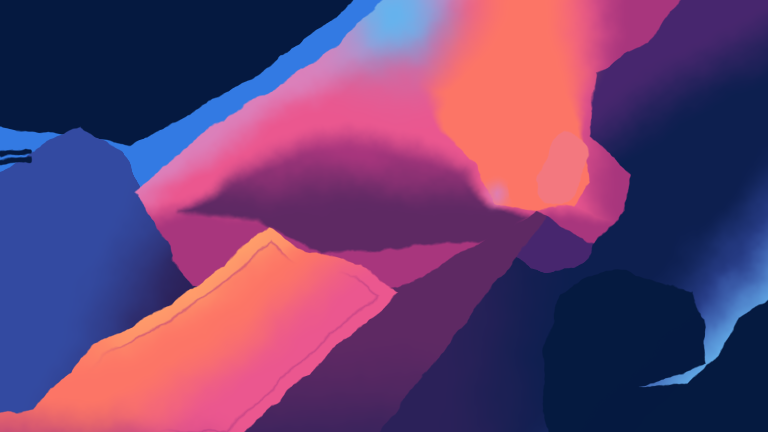
Write a Shadertoy shader that draws this background.

```glsl
// Flowing abstract paint: coral and pink folds over deep navy and blue.
// Folds are polygon or line distances, roughened by noise and filled with
// gradients. Space is 16 x 9 units, origin at the lower left.

const int N = 14;
const float ROUGHNESS = .2; // raggedness of edges
const float MOTTLE = .55;   // unevenness of gradients

const vec3 NAVY = vec3(.02, .1, .25);
const vec3 MIDNIGHT = vec3(.05, .12, .31);
const vec3 INDIGO = vec3(.17, .13, .35);
const vec3 VIOLET = vec3(.28, .15, .43);
const vec3 PLUM = vec3(.37, .16, .39);
const vec3 COBALT = vec3(.2, .29, .63);
const vec3 AZURE = vec3(.2, .48, .89);
const vec3 SKY = vec3(.4, .7, .93);
const vec3 LAVENDER = vec3(.86, .5, .73);
const vec3 PINK = vec3(.92, .34, .56);
const vec3 MAGENTA = vec3(.66, .21, .49);
const vec3 CORAL = vec3(.99, .46, .4);
const vec3 AMBER = vec3(1, .64, .42);

// Outlines of the folds
const vec2 BODY[N] = vec2[](vec2(2.8, 5), vec2(4.2, 6.2), vec2(7.1, 8.1), vec2(8.2, 9.3),
  vec2(14.4, 9.3), vec2(13.5, 8.1), vec2(12.4, 7.5), vec2(12.3, 6.2), vec2(13.1, 5.4),
  vec2(13, 4.6), vec2(12.4, 3.9), vec2(11.2, 4.6), vec2(8.3, 3), vec2(4, 3));
const vec2 HOLLOW[N] = vec2[](vec2(3.7, 4.6), vec2(4.5, 5), vec2(5.1, 5.5), vec2(6.2, 6),
  vec2(7.3, 6.2), vec2(8.7, 5.9), vec2(9.7, 5.5), vec2(10.1, 4.8), vec2(11, 4.5),
  vec2(10.4, 4), vec2(9.2, 3.9), vec2(7.9, 3.8), vec2(6.7, 3.7), vec2(5.4, 4.4));
const vec2 FLAME[N] = vec2[](vec2(9, 7.1), vec2(9.5, 7.9), vec2(9.9, 8.6), vec2(10.1, 9.9),
  vec2(11.9, 9.9), vec2(12, 8.3), vec2(12.1, 7.5), vec2(12.1, 6.2), vec2(12.3, 5.2),
  vec2(12, 4.7), vec2(11.2, 4.6), vec2(10.3, 4.8), vec2(9.9, 5.6), vec2(9.2, 6.3));
const vec2 TONGUE[N] = vec2[](vec2(-.3, .3), vec2(.7, .5), vec2(2, 1.8), vec2(3.1, 2.4),
  vec2(4.1, 3), vec2(5, 3.8), vec2(5.6, 4.3), vec2(6.2, 3.8), vec2(7.5, 3.5),
  vec2(8.3, 2.9), vec2(7.3, 2), vec2(5.1, 0), vec2(4.8, -.3), vec2(-.3, -.3));
const vec2 HILL[N] = vec2[](vec2(11.4, -.3), vec2(11.3, 1.7), vec2(11.7, 2.9), vec2(12.6, 3.4),
  vec2(13.5, 3.2), vec2(14.4, 2.9), vec2(14.7, 2.3), vec2(14.7, 1.4), vec2(13.3, .9),
  vec2(14.3, 1), vec2(15, 1.6), vec2(15.4, 2.4), vec2(16.3, 3), vec2(16.3, -.3));

float hash(vec2 p) {
  vec3 q = fract(p.xyx * .1031);
  q += dot(q, q.yzx + 33.33);
  return fract((q.x + q.y) * q.z);
}
float noise(vec2 p) {
  vec2 i = floor(p), f = fract(p), e = vec2(1, 0);
  f *= f * (3. - 2. * f);
  return mix(mix(hash(i), hash(i + e), f.x), mix(hash(i + e.yx), hash(i + 1.), f.x), f.y);
}
// Centred fractal noise vector
vec2 fbm(vec2 p) {
  vec2 sum = vec2(0);
  for (float amp = .5; amp > .05; amp *= .5) {
    sum += amp * (vec2(noise(p), noise(p + 31.)) - .5);
    p = p * 2.1 + 7.;
  }
  return sum;
}
float segment(vec2 p, vec2 a, vec2 b) {
  vec2 e = b - a;
  return length(p - a - e * clamp(dot(p - a, e) / dot(e, e), 0., 1.));
}
// Signed distance to a closed outline, negative inside
float outline(vec2 p, vec2 v[N]) {
  float d = 100., s = 1.;
  for (int i = 0, j = N - 1; i < N; j = i, i++) {
    vec2 a = v[i], b = v[j];
    d = min(d, segment(p, a, b));
    if ((a.y > p.y) != (b.y > p.y) && p.x < a.x + (b.x - a.x) * (p.y - a.y) / (b.y - a.y)) s = -s;
  }
  return d * s;
}
float cover(float d, float soft) { return 1. - smoothstep(-soft, soft, d); }
void fill(inout vec3 col, vec3 ink, float d, float soft) { col = mix(col, ink, cover(d, soft)); }

void mainImage(out vec4 fragColor, in vec2 fragCoord) {
  vec2 uv = fragCoord / iResolution.xy * vec2(16, 9);
  float aa = 9. / iResolution.y;
  vec2 p = uv + ROUGHNESS * fbm(uv * 2.3), g = uv + MOTTLE * fbm(uv * 1.2 + 11.);

  // Night backdrop, violet haze and blue sweep
  vec3 col = mix(INDIGO, MIDNIGHT, smoothstep(9., 12., g.x));
  col = mix(col, VIOLET, smoothstep(-.5, 1.2, g.y - .6 * g.x + 1.8));
  float sweep = dot(g - vec2(15, 1.7), vec2(-.755, .655));
  fill(col, COBALT, sweep - 1.2, .9);
  fill(col, SKY, sweep - .4, .7);
  fill(col, VIOLET, length((p - vec2(11.5, 3.95)) / vec2(.9, .6)) - 1., aa);
  fill(col, NAVY, outline(p, HILL), aa);

  // Azure ribbon, dark corner, cobalt slope and dark streaks
  fill(col, AZURE, uv.x + .3 * (9. - uv.y) - 8.6, aa);
  float x = max(p.x - 2.7, 0.);
  fill(col, NAVY, max(6.35 - .13 * p.x, 6. + x * (.45 + .04 * x)) - p.y, aa);
  vec3 slope = mix(COBALT, INDIGO, smoothstep(1.6, 4., g.x - .45 * (g.y - 3.)));
  fill(col, slope, p.y + max(-.55 * p.x - 5.45, max(.6 * p.x - 7.35, 1.78 * p.x - 10.3)), aa);
  for (float y = 5.68; y < 5.9; y += .15)
    fill(col, NAVY, segment(p, vec2(0, y), vec2(.6, y)) - .05, aa);

  // Plum trunk, pink body and its hollow
  float trunk = max(max(.79 * (p.x - .78 * p.y - 7.9), 4.5 + p.y - p.x), p.y - 4.6);
  fill(col, mix(INDIGO, PLUM, smoothstep(-1.5, 2.2, g.y)), trunk, aa);
  vec3 body = mix(LAVENDER, PINK, smoothstep(.1, .9, dot(g - vec2(4.2, 6.2), vec2(.54, -.84))));
  vec2 cool = g - vec2(8.2, 8.7);
  body = mix(body, SKY, exp(-.8 * dot(cool, cool)));
  body = mix(body, MAGENTA, max(smoothstep(11.8, 13., g.x), cover(g.y - 4.6, .3)));
  fill(col, body, outline(p, BODY), aa);
  body = mix(PLUM, MAGENTA, smoothstep(4.5, 6., g.y));
  fill(col, body, outline(p, HOLLOW), .04 + .3 * smoothstep(4., 6., uv.y));

  // Coral flame with its lit tip
  fill(col, CORAL, outline(p, FLAME), aa + .7 * smoothstep(5.8, 8.5, uv.y));
  fill(col, LAVENDER, length(p - vec2(10.35, 4.95)) - .15, .25);
  fill(col, mix(CORAL, LAVENDER, .3), segment(p, vec2(11.85, 5.8), vec2(11.6, 5.1)) - .42, aa);
  fill(col, CORAL, length(p - vec2(10.9, 5.05)) - .33, aa);

  // Glowing tongue with a raised rim and creased edges
  float tongue = outline(p, TONGUE), rise = dot(g - vec2(4.5, 2), vec2(-.62, .78));
  vec3 glow = mix(PINK, CORAL, smoothstep(-1.3, .3, rise));
  glow = mix(glow, AMBER, .8 * smoothstep(.2, 1.3, rise) * smoothstep(1., 3., g.y));
  fill(glow, MAGENTA, g.y - .2 + .15 * g.x, .9);
  float rim = smoothstep(.1, .6, rise) * smoothstep(1.8, 3., uv.x);
  glow = mix(glow, AMBER, .5 * rim * cover(-tongue - .26, aa));
  float crease = max(rim, cover(rise + .9, .3)) * cover(abs(tongue + .28) - .02, .03);
  fill(col, mix(glow, MAGENTA, .45 * crease), tongue, aa);

  fragColor = vec4(col, 1);
}
```
